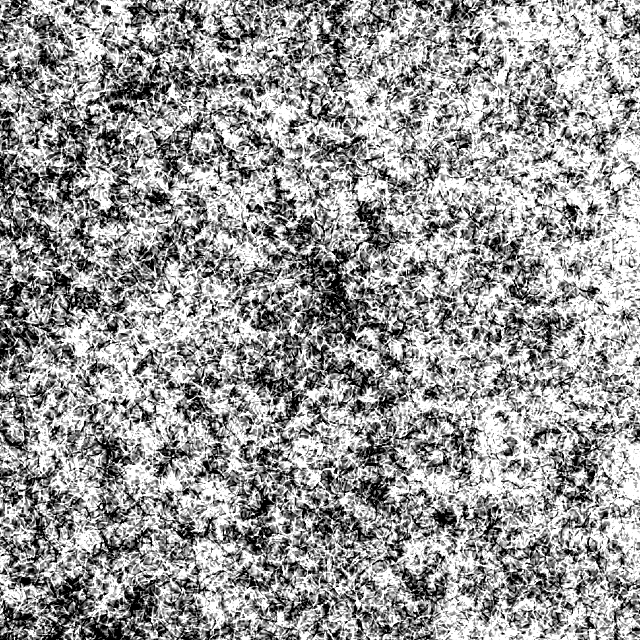
This texture is drawn by a Shadertoy shader. Its source:

```glsl
// High-contrast black and white turf: short tangled blades over grainy clumps.
#define BLADE_CELL 0.016      // spacing of the blade grid
#define BLADES_PER_CELL 4
#define BLADE_WIDTH 0.0022
#define BLADE_STRENGTH 0.95
#define BRIGHT_BLADES 0.65    // share of blades lighter than the ground
#define GRAIN 0.50
#define CLUMPS 0.36
#define PATCHES 0.22
#define SIDE_LIGHT 0.70       // brightening towards the right
#define MEAN_TONE 0.568
#define CONTRAST 0.418

// Integer hash: three independent random values in 0..1
vec3 hash3(ivec3 p) {
    uvec3 v = uvec3(p + 4096) * 1664525u + 1013904223u;
    v.x += v.y * v.z; v.y += v.z * v.x; v.z += v.x * v.y;
    v ^= v >> 16u;
    v.x += v.y * v.z; v.y += v.z * v.x; v.z += v.x * v.y;
    return vec3(v >> 8u) / 16777216.0;
}

// Value noise with zero mean and roughly unit deviation
float noise(vec2 p, int seed) {
    ivec2 i = ivec2(floor(p));
    vec2 f = fract(p);
    f = f * f * (3.0 - 2.0 * f);
    float a = hash3(ivec3(i, seed)).x;
    float b = hash3(ivec3(i + ivec2(1, 0), seed)).x;
    float c = hash3(ivec3(i + ivec2(0, 1), seed)).x;
    float d = hash3(ivec3(i + ivec2(1, 1), seed)).x;
    return (mix(mix(a, b, f.x), mix(c, d, f.x), f.y) - 0.5) * 4.66;
}

// Coverage of one slightly bent blade, centred at the origin
float blade(vec2 p, float angle, float halfLength, float bend, float pixel) {
    float c = cos(angle), s = sin(angle);
    vec2 q = vec2(c * p.x + s * p.y, c * p.y - s * p.x);
    q.y += bend * (q.x * q.x / halfLength - 0.3 * halfLength);
    float dist = length(vec2(max(abs(q.x) - halfLength, 0.0), q.y));
    float edge = 0.5 * BLADE_WIDTH;
    return 1.0 - smoothstep(edge - 0.5 * pixel, edge + 0.5 * pixel, dist);
}

// Sum of light and dark blades from the neighbouring cells
float blades(vec2 uv, float pixel) {
    ivec2 home = ivec2(floor(uv / BLADE_CELL));
    float sum = 0.0;
    for (int y = -1; y <= 1; y++)
    for (int x = -1; x <= 1; x++)
    for (int k = 0; k < BLADES_PER_CELL; k++) {
        ivec2 cell = home + ivec2(x, y);
        vec3 place = hash3(ivec3(cell, 20 + k));
        vec3 shape = hash3(ivec3(cell, 40 + k));
        vec2 centre = (vec2(cell) + place.xy) * BLADE_CELL;
        float halfLength = BLADE_CELL * mix(0.4, 0.85, shape.x);
        float bend = 0.9 * (shape.y - 0.5);
        float tone = shape.z < BRIGHT_BLADES ? 1.0 : -1.0;
        sum += tone * blade(uv - centre, 6.2832 * place.z, halfLength, bend, pixel);
    }
    return sum;
}

void mainImage(out vec4 fragColor, in vec2 fragCoord) {
    vec2 uv = fragCoord / iResolution.y;
    float pixel = 1.0 / iResolution.y;

    // Broad light and dark areas
    float level = SIDE_LIGHT * (uv.x - 0.5);
    level += PATCHES * (noise(uv * 6.0, 1) + noise(uv * 17.0 + 3.0, 2));

    // Tufts, hollows and fine grain
    level += CLUMPS * (noise(uv * 55.0, 3) + noise(uv * 115.0 + 0.4, 4));
    level += GRAIN * noise(uv * 310.0, 5);

    // Blades on top, shifted back to zero mean
    level += BLADE_STRENGTH * blades(uv, pixel) - 0.2;

    fragColor = vec4(vec3(clamp(MEAN_TONE + CONTRAST * level, 0.0, 1.0)), 1.0);
}
```
